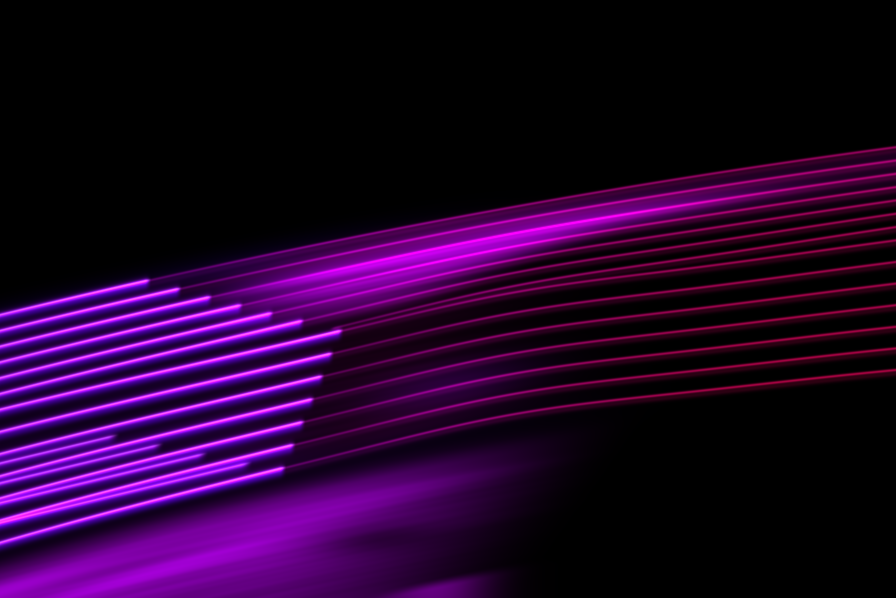
This background is drawn by a WebGL 1 fragment shader. Its source:

```glsl
precision highp float;
// Long-exposure light trails: a fan of curved lines, bright violet on the left
// and thin crimson on the right, over soft purple beams on black.
// Each line is a bowed curve; beams are masks in flow space with streak noise.
uniform vec2 u_resolution;

vec2 gradient(vec2 c) {
  float a = 6.2832 * fract(sin(dot(c, vec2(127.1, 311.7))) * 43758.5);
  return vec2(cos(a), sin(a));
}

float gradientNoise(vec2 p) {
  vec2 i = floor(p), f = fract(p), s = f * f * (3.0 - 2.0 * f);
  vec2 r = vec2(1.0, 0.0);
  float low = mix(dot(gradient(i), f), dot(gradient(i + r), f - r), s.x);
  float high = mix(dot(gradient(i + r.yx), f - r.yx), dot(gradient(i + 1.0), f - 1.0), s.x);
  return mix(low, high, s.y);
}

float bell(float d, float width) {
  return exp(-d * d / (width * width));
}

float fadeOut(float a, float b, float x) {
  return 1.0 - smoothstep(a, b, x);
}

// Height of a trail at x, for its place in the upper and lower half of the fan
float trailY(float x, float upper, float lower) {
  float u = x / 768.0;
  float left = 270.0 + min(13.5 * upper, 81.0) + 19.0 * lower;
  float right = 126.0 + 11.4 * upper + 18.5 * lower;
  float bow = (42.0 + 5.5 * lower) * u * (1.0 - u);
  return mix(left, right, u) - bow - upper * bell(u - 0.57, 0.18);
}

// Glowing violet stroke with a pale core and a blue underside
vec3 brightStroke(float d, float px) {
  return vec3(0.62, 0.08, 0.82) * bell(d, max(1.9, px))
       + vec3(0.25, 0.3, 0.2) * bell(d + 0.4, max(0.9, 0.7 * px))
       + vec3(0.22, 0.0, 0.36) * bell(d - 1.0, 4.5)
       + vec3(0.03, 0.0, 0.2) * bell(d - 3.5, 3.0);
}

// Wide purple beams and the haze between the trails
vec3 beams(vec2 p) {
  float top = p.y - trailY(p.x, 0.0, 0.0);
  float base = trailY(p.x, 7.0, 6.0) - p.y;
  float streak = gradientNoise(vec2(p.x / 280.0, top / 11.0));
  float fine = gradientNoise(vec2(p.x / 350.0 + 9.0, top / 4.0));
  float grain = 1.0 + 0.5 * streak + 0.25 * fine;

  // Upper beam, narrowing to the right
  float depth = mix(78.0, 42.0, smoothstep(300.0, 560.0, p.x));
  float upper = smoothstep(-4.0, 30.0, top) * fadeOut(0.5 * depth, depth, top);
  upper *= smoothstep(150.0, 300.0, p.x) * fadeOut(350.0, 740.0, p.x);
  vec3 col = vec3(0.43, 0.0, 0.57) * upper * grain;
  col += vec3(0.2, 0.0, 0.24) * bell(top - 23.0, 7.0) * bell(p.x - 510.0, 130.0);
  col += vec3(0.11, 0.0, 0.12) * smoothstep(-2.0, 8.0, top)
       * fadeOut(20.0, 60.0, top) * smoothstep(250.0, 500.0, p.x);

  // Haze inside the fan
  float inside = smoothstep(-8.0, 6.0, top) * smoothstep(-12.0, 8.0, base);
  col += vec3(0.06, 0.0, 0.11) * inside * fadeOut(190.0, 310.0, p.x) * grain;
  col += vec3(0.08, 0.0, 0.07) * inside * bell(p.x - 330.0, 110.0) * grain;
  col += vec3(0.11, 0.0, 0.18) * inside * bell(p.x - 385.0, 75.0)
       * bell(p.y - 330.0 + 0.18 * (p.x - 385.0), 20.0);
  col += vec3(0.02, 0.0, 0.07) * bell(top + 3.0, 10.0) * fadeOut(200.0, 500.0, p.x);

  // Lower beam, with a dark hollow and a small streak at the bottom
  float e = p.y - (482.0 - 0.3 * p.x + 0.00012 * p.x * p.x);
  float body = smoothstep(-10.0, 30.0, e) * (1.0 - 0.35 * smoothstep(35.0, 100.0, e));
  body *= fadeOut(250.0, 530.0, p.x + 0.7 * (p.y - 400.0));
  body *= 1.0 - 0.5 * bell(p.x - 325.0, 55.0) * bell(p.y - 461.0 + 0.12 * (p.x - 325.0), 12.0);
  float lowStreak = gradientNoise(vec2(p.x / 260.0 + 3.0, e / 15.0));
  col += vec3(0.58, 0.0, 0.76) * body * (1.0 + 0.35 * lowStreak + 0.1 * fine);
  col += vec3(0.3, 0.0, 0.38) * smoothstep(108.0, 118.0, e) * bell(p.x - 375.0, 45.0);
  col += vec3(0.04, 0.0, 0.08) * bell(e + 12.0, 18.0) * fadeOut(300.0, 600.0, p.x);
  return col;
}

void main() {
  // Canvas space of 768 by 512 units, y pointing down
  vec2 p = gl_FragCoord.xy / u_resolution * vec2(768.0, 512.0);
  p.y = 512.0 - p.y;
  float px = 512.0 / u_resolution.y;
  vec3 col = beams(p);

  // Main fan: bright up to a tip, then thin and crimson
  for (int i = 0; i < 14; i++) {
    float n = float(i);
    float upper = min(n, 7.0), lower = max(n - 7.0, 0.0);
    float d = (p.y - trailY(p.x, upper, lower)) * 0.97;
    float tip = 127.0 + min(26.3 * upper, 165.0) - 8.2 * lower;
    float lit = fadeOut(tip - 3.0, tip + 3.0, p.x);
    float shown = i == 6 ? 0.0 : 1.0;
    col += brightStroke(d, px) * lit * shown * mix(0.8, 1.05, p.x / tip);

    float red = smoothstep(250.0, 700.0, p.x) * mix(0.5, 1.0, n / 13.0);
    vec3 thin = mix(vec3(0.43, 0.0, 0.4), vec3(0.62, 0.01, 0.24), red);
    float line = bell(d, max(1.2, 0.8 * px)) + 0.28 * bell(d - 3.0, 2.2);
    float strength = mix(0.6, 1.0, smoothstep(tip, tip + 170.0, p.x));
    col += thin * line * strength * (1.0 - lit);
  }

  // Short extra strokes woven into the lower left
  for (int k = 0; k < 4; k++) {
    float n = float(k);
    float tip = 100.0 + 38.0 * n;
    float d = p.y - (397.0 + 17.0 * n - 0.24 * p.x);
    col += 0.65 * brightStroke(d, px) * fadeOut(tip - 8.0, tip + 3.0, p.x);
  }
  gl_FragColor = vec4(clamp(col, 0.0, 1.0), 1.0);
}
```
